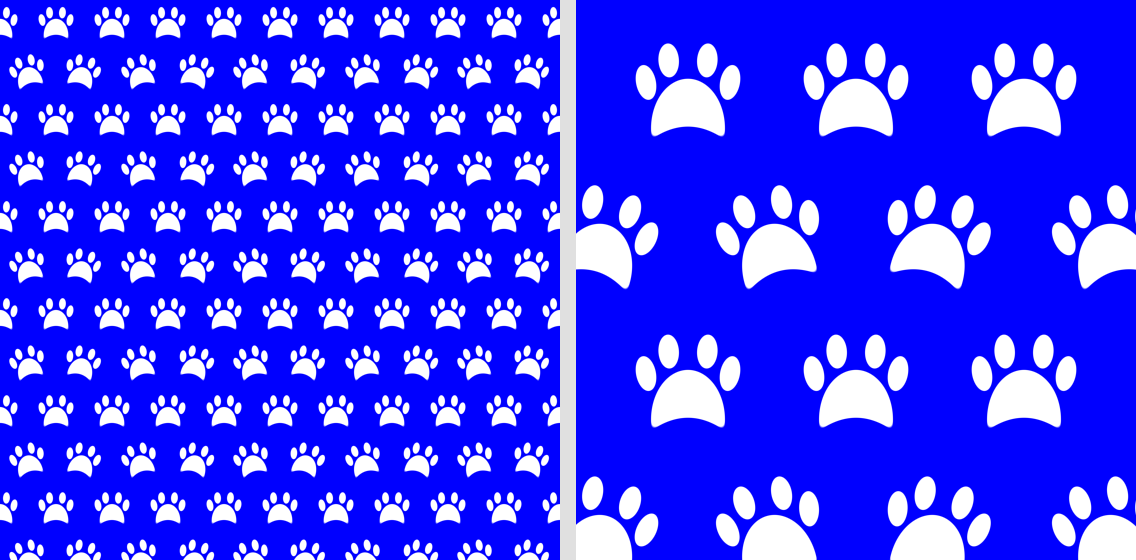
Left: the whole. Right: its middle third, enlarged.
A three.js fragment shader for this pattern:

```glsl
varying vec2 vUv;

const vec3 BLUE = vec3(0.0, 0.0, 1.0);
const vec3 WHITE = vec3(1.0);
const float HALF_PI = 1.5707963;

// Lengths are in hundredths of the canvas
const vec2 PITCH = vec2(10.0, 8.665);
const float TOP_MARGIN = 4.01;
const float TILT = 0.255;

vec2 rotate(vec2 p, float angle) {
  float c = cos(angle), s = sin(angle);
  return vec2(c * p.x - s * p.y, s * p.x + c * p.y);
}

float ellipse(vec2 p, vec2 radii) {
  float k = length(p / radii);
  float gradient = length(p / (radii * radii));
  return k * (k - 1.0) / max(gradient, 0.001);
}

float smoothMax(float a, float b, float k) {
  float h = max(k - abs(a - b), 0.0) / k;
  return max(a, b) + h * h * k * 0.25;
}

float toe(vec2 p, vec2 center, vec2 radii, float lean) {
  return ellipse(rotate(p - center, lean), radii);
}

// Dome with a hollowed underside and rounded corners
float pad(vec2 p) {
  float dome = ellipse(p - vec2(0.0, -2.3), vec2(2.2, 2.95));
  float underside = -2.2 - 0.16 * p.x * p.x - p.y;
  return smoothMax(dome, underside / sqrt(1.0 + 0.1 * p.x * p.x), 0.45);
}

float paw(vec2 p) {
  vec2 m = vec2(abs(p.x), p.y);
  float inner = toe(m, vec2(1.15, 1.74), vec2(0.61, 1.01), 0.06);
  float outer = toe(m, vec2(2.5, 0.43), vec2(0.59, 1.05), 0.2);
  return min(pad(p), min(inner, outer));
}

void main() {
  vec2 p = vUv * 100.0;

  // Rows count down from the top; odd rows shift by half a column
  vec2 grid = vec2(p.x, 100.0 - TOP_MARGIN - p.y) / PITCH;
  float row = floor(grid.y + 0.5);
  float odd = mod(row, 2.0);
  grid.x -= 0.5 * odd;
  float column = floor(grid.x + 0.5);
  vec2 local = (grid - vec2(column, row)) * PITCH * vec2(1.0, -1.0);

  // Odd rows tilt left and right in turn, with a slight uneven spacing
  float side = 1.0 - 2.0 * mod(column, 2.0);
  local.x += odd * 0.104 * (1.0 + sin(HALF_PI * column));
  local = rotate(local, -TILT * side * odd);

  float edge = 0.75 * fwidth(p.x);
  float ink = 1.0 - smoothstep(-edge, edge, paw(local));
  gl_FragColor = vec4(mix(BLUE, WHITE, ink), 1.0);
}
```
